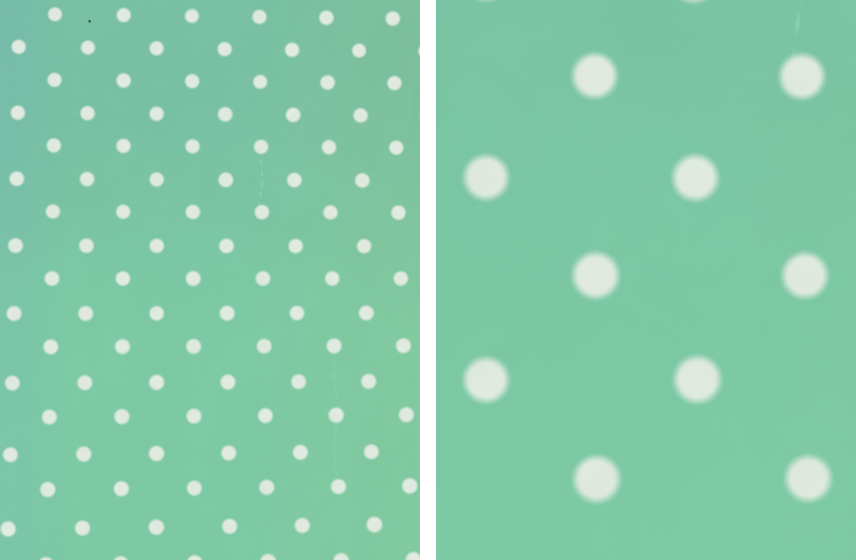
Left, the full canvas; right, a detail of the centre.
Give the GLSL for this pattern, as a Shadertoy shader.

```glsl
// Staggered pale polka dots on a mint sheet seen at a slight tilt.
// Each row is placed by a smooth curve that widens the spacing downward;
// layered sines and a few faint scuffs give the surface mild wear.
#define ROWS 17
#define PITCH 0.1210        // dot spacing at the top, in canvas heights
#define DOT_RADIUS 0.103    // as a share of the local spacing
#define EDGE_SOFT 0.26      // as a share of the dot radius
#define COLUMN_BEND 0.00052 // spacing shrinks toward the right
#define STAGGER 0.52        // shift of odd rows, in spacings
#define MINT_TOP vec3(0.472, 0.752, 0.643)
#define MINT_LOW vec3(0.488, 0.788, 0.645)
#define DOT_COLOR vec3(0.875, 0.915, 0.875)
#define WEAR 0.007

float hash(vec2 p) {
    return fract(sin(dot(p, vec2(127.1, 311.7))) * 4375.85);
}

// Layered sines, roughly -1 to 1
float mottle(vec2 p) {
    float sum = 0.0, amp = 0.5;
    for (int i = 0; i < 4; i++) {
        sum += amp * sin(p.x + 1.7 * sin(p.y)) * sin(p.y + 1.3 * sin(0.8 * p.x));
        p = mat2(1.6, 1.2, -1.2, 1.6) * p + 2.3;
        amp *= 0.55;
    }
    return sum;
}

// Height of a row's axis, measured down from the top edge
float rowHeight(float r) {
    return 0.0286 + r * (0.05832 + r * (-0.0001016 + r * 0.0000169));
}

// Coverage of the dots at p
float dots(vec2 p, float px) {
    float cover = 0.0;
    for (int i = 0; i <= ROWS; i++) {
        float r = float(i), odd = mod(r, 2.0);
        float y = rowHeight(r) + odd * r * 0.0002;
        float pitch = PITCH + y * (0.0058 + 0.0049 * y);
        float axis = 0.3425 + 0.0052 * y;

        // Nearest column, undoing the bend
        float u = (p.x - axis) / pitch;
        float shift = odd * STAGGER;
        float k = round(u + COLUMN_BEND / pitch * u * u + shift) - shift;
        vec2 center = vec2(axis + pitch * k - COLUMN_BEND * k * k, y);
        center.y += (center.x - axis) * (0.0135 - 0.027 * y);

        float size = 0.98 + 0.04 * hash(vec2(k, r));
        float radius = DOT_RADIUS * pitch * size;
        float soft = max(EDGE_SOFT * radius, px);
        float d = length(p - center) - radius;
        cover = max(cover, 1.0 - smoothstep(-soft, soft, d));
    }
    return cover;
}

// Thin broken vertical scuff between two heights
float scuff(vec2 p, float x, float top, float low, float px) {
    float wobble = 0.003 * sin(p.y * 45.0);
    float line = 1.0 - smoothstep(0.0, 0.0016 + px, abs(p.x - x - wobble));
    float span = smoothstep(top, top + 0.03, p.y) * (1.0 - smoothstep(low - 0.03, low, p.y));
    return line * span * (0.5 + 0.5 * sin(p.y * 330.0));
}

void mainImage(out vec4 fragColor, in vec2 fragCoord) {
    float px = 1.0 / iResolution.y;
    vec2 p = vec2(fragCoord.x, iResolution.y - fragCoord.y) * px;
    float across = fragCoord.x / iResolution.x;

    // Mint ground: brighter below, warmer right, cooler left edge
    vec3 color = mix(MINT_TOP, MINT_LOW, smoothstep(0.1, 0.65, p.y));
    color += vec3(0.018, 0.0, -0.022) * smoothstep(0.5, 1.0, across);
    color += vec3(-0.008, -0.018, 0.014) * (1.0 - smoothstep(0.0, 0.2, across));

    // Surface wear
    color += WEAR * mottle(p * vec2(13.0, 9.0));
    color += 0.4 * WEAR * mottle(p * 90.0);
    color += 0.05 * scuff(p, 0.465, 0.26, 0.38, px);
    color += 0.025 * scuff(p, 0.600, 0.62, 0.88, px);
    color += 0.02 * scuff(p, 0.730, 0.12, 0.24, px);

    // Pale printed dots
    vec3 paint = DOT_COLOR + 1.5 * WEAR * mottle(p * 60.0);
    color = mix(color, paint, dots(p, px));

    // Single dark speck
    float speck = length(p - vec2(0.160, 0.038));
    color *= 1.0 - 0.5 * (1.0 - smoothstep(0.001, 0.002 + px, speck));

    fragColor = vec4(color, 1.0);
}
```
